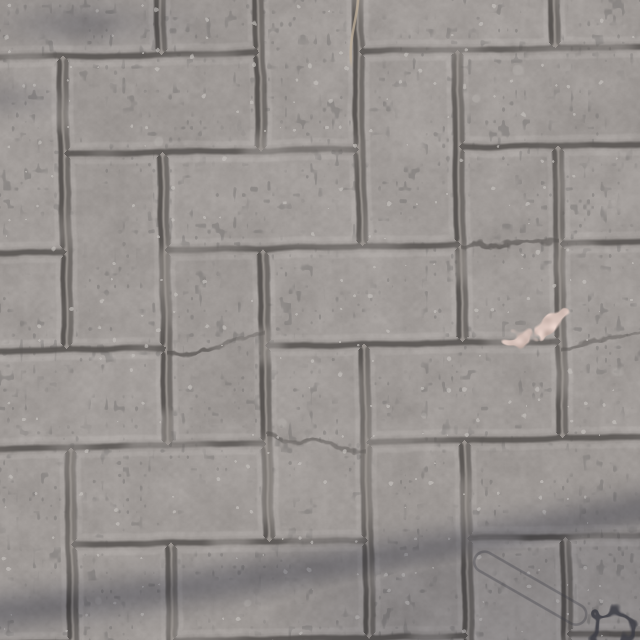
Give the GLSL for this texture, as a WebGL 2 fragment shader.

```glsl
#version 300 es
precision highp float;
// Weathered grey herringbone paving with cracked blocks, grit, flakes and soft shadows.
uniform vec2 u_resolution;
out vec4 outColor;

const vec2 CELL = vec2(0.1543, 0.1527);     // half a block, in canvas units
const vec2 ORIGIN = vec2(0.095, -0.063);    // grid corner, measured from the top left
const vec2 SKEW = vec2(-0.020, 0.017);      // slight turn of the whole layout
const float CORNER = 0.07;                  // corner radius, in cells
const float JOINT = 0.024;                  // half width of a joint line, in cells
const float WOBBLE = 0.035;                 // unevenness of block edges, in cells
const float TONE_SPREAD = 0.022;            // brightness variation between blocks
const vec3 STONE = vec3(0.622, 0.602, 0.590);
const vec3 SAND = vec3(0.600, 0.578, 0.560);
const vec3 JOINT_DARK = vec3(0.350, 0.335, 0.325);
const vec3 PIT = vec3(0.450, 0.440, 0.435);
const vec3 CHIP = vec3(0.760, 0.745, 0.730);
const vec3 FLAKE = vec3(0.830, 0.750, 0.720);
const vec3 STRAW = vec3(0.740, 0.680, 0.600);
const vec3 DEBRIS = vec3(0.270, 0.270, 0.300);
const vec3 SHADOW = vec3(0.70, 0.71, 0.75);

float hash(vec2 p) {
    return fract(sin(dot(p, vec2(127.1, 311.7))) * 43758.5453);
}

float noise(vec2 p) {
    vec2 i = floor(p), f = fract(p);
    f = f * f * (3.0 - 2.0 * f);
    return mix(mix(hash(i), hash(i + vec2(1, 0)), f.x),
               mix(hash(i + vec2(0, 1)), hash(i + vec2(1, 1)), f.x), f.y);
}

float fbm(vec2 p) {
    float sum = 0.0, amp = 0.5;
    for (int i = 0; i < 4; i++) {
        sum += amp * noise(p);
        p = p * 2.03 + 17.3;
        amp *= 0.5;
    }
    return sum / 0.9375;
}

float line(float d, float halfWidth) {
    return 1.0 - smoothstep(halfWidth * 0.4, halfWidth * 1.6, abs(d));
}

float segment(vec2 p, vec2 a, vec2 b) {
    vec2 ab = b - a;
    return length(p - a - ab * clamp(dot(p - a, ab) / dot(ab, ab), 0.0, 1.0));
}

// Centre of the block owning a grid cell; each diagonal cycles through four halves.
vec2 blockCentre(vec2 cell, out bool upright) {
    float k = mod(cell.x - cell.y, 4.0);
    upright = k > 0.5 && k < 2.5;
    if (upright) return cell + vec2(0.5, k > 1.5 ? 1.0 : 0.0);
    return cell + vec2(k > 2.5 ? 1.0 : 0.0, 0.5);
}

vec3 paving(vec2 p) {
    vec2 g = (p + SKEW * p.yx - ORIGIN) / CELL;
    g += WOBBLE * (vec2(fbm(g * 3.0), fbm(g * 3.0 + 40.0)) - 0.5);
    bool upright;
    vec2 centre = blockCentre(floor(g), upright);
    vec2 local = g - centre;
    vec2 e = abs(local) - (upright ? vec2(0.5, 1.0) : vec2(1.0, 0.5)) + CORNER;
    float inside = CORNER - length(max(e, 0.0)) - min(max(e.x, e.y), 0.0);

    // Stone face: block tone, mottling, grain and pits
    vec3 col = STONE + TONE_SPREAD * (hash(centre) - 0.5);
    col += 0.07 * (fbm(p * 22.0) - 0.5) + 0.05 * (fbm(p * 120.0) - 0.5);
    float pits = smoothstep(0.70, 0.92, noise(p * vec2(150.0, 105.0)));
    col = mix(col, PIT, 0.45 * pits * smoothstep(0.3, 0.65, noise(p * 25.0 + 9.0)));

    // Joints: sandy double lines on upright edges, single dark lines on level ones
    float wear = mix(0.45, 1.0, smoothstep(0.2, 0.7, noise(g * 2.5 + 5.0)));
    col += 0.03 * line(inside - 0.085, 0.025);
    if (e.x > e.y) {
        col = mix(col, SAND, 1.0 - smoothstep(0.02, 0.06, inside));
        float side = local.x > 0.0 ? 1.0 : 0.65;
        col = mix(col, JOINT_DARK, wear * side * line(inside - 0.035, JOINT));
    } else {
        col = mix(col, JOINT_DARK, 0.9 * wear * line(inside, JOINT * 1.25));
    }

    // Cracks across the upright blocks of the worn zone
    if (upright && centre.x > 1.0 && centre.y > 2.5 && centre.y < 5.5) {
        float path = local.y + (hash(centre + 3.0) - 0.4) * 0.3 * local.x
                   + 0.22 * (fbm(g * 4.0) - 0.5);
        col = mix(col, JOINT_DARK, 0.75 * wear * line(path, 0.022));
    }
    return col;
}

// Pale chips, one candidate per scatter cell
float chips(vec2 p, float density, float chance) {
    vec2 q = p * density, id = floor(q);
    vec2 spot = 0.25 + 0.5 * vec2(hash(id + 1.7), hash(id + 8.3));
    float radius = mix(0.06, 0.20, hash(id + 4.1)) * (0.6 + 0.8 * noise(q * 6.0));
    return step(hash(id), chance) * (1.0 - smoothstep(radius * 0.5, radius, length(fract(q) - spot)));
}

void main() {
    vec2 uv = gl_FragCoord.xy / u_resolution;
    vec2 p = vec2(uv.x, 1.0 - uv.y);
    vec3 col = paving(p);
    col = mix(col, CHIP, 0.7 * chips(p, 42.0, 0.16) + 0.3 * chips(p + 0.37, 14.0, 0.05));

    // Peeling flakes and a strand of straw
    vec2 rough = 0.022 * (vec2(noise(p * 70.0), noise(p * 70.0 + 31.0)) - 0.5);
    float flake = min(segment(p + rough, vec2(0.802, 0.535), vec2(0.825, 0.530)),
                      segment(p + rough, vec2(0.848, 0.520), vec2(0.877, 0.493)));
    col = mix(col, FLAKE + 0.2 * (noise(p * 90.0) - 0.5), 1.0 - smoothstep(0.008, 0.014, flake));
    float strand = p.x - 0.554 - 0.006 * sin(p.y * 32.0 + 2.0);
    col = mix(col, STRAW, 0.8 * line(strand, 0.002) * (1.0 - smoothstep(0.09, 0.11, p.y)));

    // Dark litter by the lower right corner
    float twig = segment(p, vec2(0.757, 0.878), vec2(0.900, 0.960)) - 0.016;
    col = mix(col, DEBRIS, 0.35 * line(twig, 0.002));
    float curl = length(p + rough - vec2(0.957, 0.985)) - 0.030;
    col = mix(col, DEBRIS, 0.85 * line(curl, 0.005));

    // Slanting shadow band, dim lower corner and blotches at the upper left
    float below = p.y - (0.957 - 0.12 * p.x - 0.04 * p.x * p.x);
    float shade = 0.85 * exp(-pow(below / 0.032, 2.0));
    shade = max(shade, 0.45 * smoothstep(0.0, 0.04, below) * smoothstep(0.35, 0.65, p.x));
    vec2 blotch = (p - vec2(0.13, 0.035)) / vec2(0.13, 0.030);
    shade = max(shade, 0.60 * exp(-dot(blotch, blotch)) * (0.5 + noise(p * 14.0)));
    shade = max(shade, 0.40 * exp(-pow(length((p - vec2(0.0, 0.155)) / vec2(0.08, 0.025)), 2.0)));
    col *= mix(vec3(1.0), SHADOW, shade);
    outColor = vec4(clamp(col, 0.0, 1.0), 1.0);
}
```
